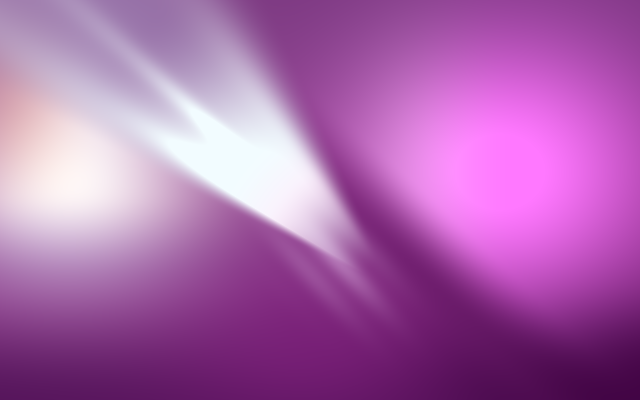
Write a WebGL 1 fragment shader that draws this background.

```glsl
precision highp float;

uniform vec2 u_resolution;

// Soft elliptical spot, 1 at its centre
float spot(vec2 offset, vec2 size) {
  vec2 q = offset / size;
  return exp(-dot(q, q));
}

// Soft ray around one angle
float ray(float angle, float centre, float width) {
  float t = (angle - centre) / width;
  return exp(-t * t);
}

vec3 backdrop(vec2 p) {
  vec3 col = mix(vec3(0.33, 0.07, 0.35), vec3(0.50, 0.15, 0.49), smoothstep(0.0, 0.3, p.y));
  col = mix(col, vec3(0.47, 0.20, 0.49), smoothstep(0.5, 1.0, p.y));
  col = mix(col, vec3(0.50, 0.13, 0.49), 0.7 * spot(p - vec2(0.8, 0.12), vec2(0.4, 0.2)));
  return mix(col, vec3(0.23, 0.0, 0.24), spot(p - vec2(1.6, 0.06), vec2(0.42, 0.22)));
}

// Pink light, cut off below by a diagonal shadow
vec3 addPinkGlow(vec3 col, vec2 p) {
  float side = dot(p - vec2(0.833, 0.604), vec2(0.677, 0.736));
  float lit = smoothstep(-0.07, 0.10, side);
  float glow = spot(p - vec2(1.25, 0.57), vec2(0.40, 0.34));
  vec3 pink = mix(vec3(1.0, 0.66, 1.0), vec3(1.0, 0.47, 1.0), smoothstep(0.95, 1.3, p.x));
  col = mix(col, vec3(0.40, 0.10, 0.40), 0.6 * spot(vec2(side + 0.06, p.x - 1.12), vec2(0.08, 0.28)));
  return mix(col, pink, min(1.0, 1.08 * glow) * lit);
}

// White light at the left, peach towards the top
vec3 addLeftGlow(vec3 col, vec2 p, float angle) {
  vec2 offset = p - vec2(0.17, 0.55);
  float height = mix(0.28, 0.46, smoothstep(-0.1, 0.15, offset.y));
  float glow = spot(offset, vec2(0.37, height));
  glow *= 1.0 - 0.6 * smoothstep(0.54, 0.74, angle);
  vec3 tint = mix(vec3(0.87, 0.84, 0.93), vec3(1.0, 0.98, 0.98), smoothstep(0.3, 0.52, p.y));
  float warmth = smoothstep(0.28, 0.0, p.x) * smoothstep(0.42, 0.75, p.y);
  return mix(col, mix(tint, vec3(0.97, 0.82, 0.77), warmth), glow);
}

// Fan of light that narrows towards its apex
vec3 addFan(vec3 col, float angle, float radius) {
  float body = smoothstep(0.46, 0.60, angle) * (1.0 - smoothstep(0.82, 1.16, angle));
  float fadeIn = smoothstep(0.08, 0.38, radius);
  float core = 1.0 - smoothstep(0.42, 0.92, radius);
  float far = 1.0 - 0.7 * smoothstep(0.5, 1.2, radius);
  float rays = 0.55 * ray(angle, 0.57, 0.06) + 0.42 * ray(angle, 0.73, 0.035)
             + 0.25 * ray(angle, 0.68, 0.10) + 0.26 * ray(angle, 0.97, 0.08);
  col = mix(col, vec3(0.62, 0.53, 0.72), 0.6 * body * fadeIn);
  vec3 white = mix(vec3(0.99, 0.94, 0.99), vec3(0.95, 0.99, 1.0), smoothstep(0.3, 0.5, radius));
  return mix(col, white, fadeIn * clamp(body * core + rays * far, 0.0, 1.0));
}

// Faint streaks that run on past the fan
vec3 addTail(vec3 col, vec2 p) {
  vec2 d = p - vec2(0.82, 0.37);
  float along = dot(d, vec2(0.68, -0.73));
  float across = dot(d, vec2(0.73, 0.68));
  float streaks = 0.72 + 0.28 * sin(across * 75.0 + 1.2);
  float fade = spot(vec2(along, across), vec2(0.17, 0.085));
  return mix(col, vec3(0.82, 0.64, 0.84), 0.65 * fade * streaks);
}

void main() {
  vec2 p = gl_FragCoord.xy / u_resolution * vec2(1.6, 1.0);
  vec2 fromApex = p - vec2(0.99, 0.27);
  float angle = atan(fromApex.y, -fromApex.x);

  vec3 col = backdrop(p);
  col = addPinkGlow(col, p);
  col = addLeftGlow(col, p, angle);
  col = addTail(col, p);
  col = addFan(col, angle, length(fromApex));
  gl_FragColor = vec4(clamp(col, 0.0, 1.0), 1.0);
}
```
